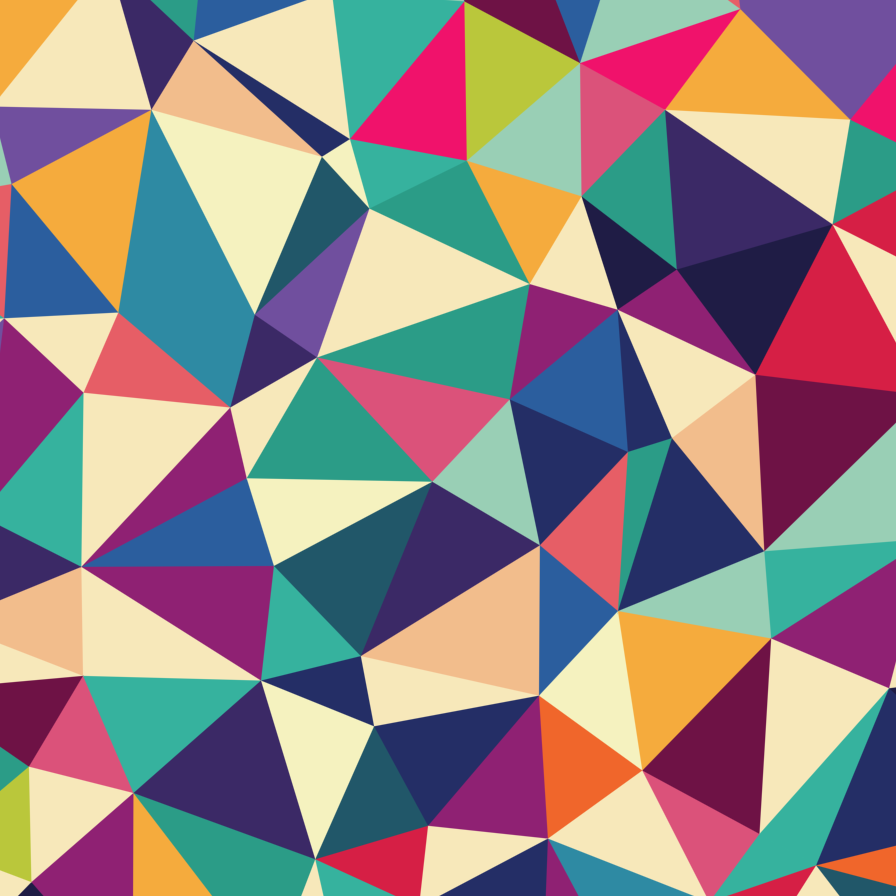
This background is drawn by a WebGL 1 fragment shader. Its source:

```glsl
precision highp float;
// A flat mosaic of irregular triangles in cream, teal, violet, red, orange and
// lime. A turned grid of jittered vertices forms quads; each quad is split along
// its better diagonal, and every triangle takes a tint from a weighted palette.

uniform vec2 u_resolution;

const float CELLS = 7.1;     // quads across the canvas
const float JITTER = 0.84;   // below 1.0 keeps every quad simple
const float TURN = 0.38;     // grid rotation in radians

float hash(vec2 p) {
  vec3 q = fract(p.xyx * vec3(0.1031, 0.1030, 0.0973));
  q += dot(q, q.yzx + 33.33);
  return fract((q.x + q.y) * q.z);
}

float cross2(vec2 a, vec2 b) {
  return a.x * b.y - a.y * b.x;
}

vec2 gridVertex(vec2 id) {
  vec2 offset = vec2(hash(id + 17.3), hash(id + 71.9)) - 0.5;
  return id + JITTER * offset;
}

// Distance to the line a-b, positive on its left side.
float edgeDistance(vec2 p, vec2 a, vec2 b) {
  return cross2(normalize(b - a), p - a);
}

// Smooth coverage of a counter-clockwise triangle.
float triangleMask(vec2 p, vec2 a, vec2 b, vec2 c, float blur) {
  float inside = min(edgeDistance(p, a, b),
                     min(edgeDistance(p, b, c), edgeDistance(p, c, a)));
  return smoothstep(-blur, blur, inside);
}

// True if the diagonal a-c gives the fuller pair of triangles:
// the interior angles at a and c then add up to more than half a turn.
bool splitsAtA(vec2 a, vec2 b, vec2 c, vec2 d) {
  float sinSum = cross2(b - a, d - a) * dot(d - c, b - c)
               + dot(b - a, d - a) * cross2(d - c, b - c);
  return sinSum < 0.0;
}

vec3 pickTint(float t, vec3 a, vec3 b, vec3 c, vec3 d, vec3 e) {
  if (t < 0.2) return a;
  if (t < 0.4) return b;
  if (t < 0.6) return c;
  if (t < 0.8) return d;
  return e;
}

vec3 creamTint(float t) {
  vec3 cream = vec3(0.97, 0.91, 0.73);
  return pickTint(t, cream, cream, cream,
                  vec3(0.96, 0.95, 0.75), vec3(0.60, 0.81, 0.71));
}

// The family selector is split by area share, the tint selector evenly.
vec3 vividTint(float family, float t) {
  if (family < 0.297) // teal and blue
    return pickTint(t, vec3(0.18, 0.54, 0.64), vec3(0.17, 0.61, 0.53),
                    vec3(0.17, 0.37, 0.62), vec3(0.21, 0.70, 0.62),
                    vec3(0.13, 0.34, 0.41));
  if (family < 0.581) // night, navy, indigo, plum and violet
    return pickTint(t, vec3(0.12, 0.11, 0.27), vec3(0.14, 0.18, 0.40),
                    vec3(0.23, 0.16, 0.40), vec3(0.43, 0.07, 0.27),
                    vec3(0.44, 0.31, 0.62));
  if (family < 0.797) // red and pink
    return pickTint(t, vec3(0.84, 0.12, 0.27), vec3(0.94, 0.07, 0.42),
                    vec3(0.86, 0.32, 0.48), vec3(0.90, 0.37, 0.40),
                    vec3(0.56, 0.13, 0.45));
  vec3 amber = vec3(0.96, 0.67, 0.24);
  vec3 peach = vec3(0.95, 0.74, 0.55);
  if (family < 0.932)
    return pickTint(t, amber, peach, vec3(0.94, 0.40, 0.17), amber, peach);
  vec3 lime = vec3(0.73, 0.78, 0.23);
  return pickTint(t, lime, lime, lime,
                  vec3(0.24, 0.72, 0.29), vec3(0.69, 0.71, 0.47));
}

// Every other quad has one cream half, so cream halves never share an edge.
vec3 triangleColor(vec2 id, float side) {
  float creamSide = step(0.5, hash(id + 5.7));
  float tint = hash(id + 41.0 + 23.0 * side);
  if (mod(id.x + id.y, 2.0) < 0.5 && side == creamSide) return creamTint(tint);
  float spread = dot(id, vec2(0.7549, 0.5698)) + 0.5 * side;
  return vividTint(fract(spread + 0.25 * hash(id + 9.1 + side)), tint);
}

// Adds both halves of one quad as colour times coverage, and coverage.
vec4 quadLayer(vec2 p, vec2 id, float blur) {
  vec2 a = gridVertex(id);
  vec2 b = gridVertex(id + vec2(1.0, 0.0));
  vec2 c = gridVertex(id + vec2(1.0, 1.0));
  vec2 d = gridVertex(id + vec2(0.0, 1.0));
  bool atA = splitsAtA(a, b, c, d);
  float first = atA ? triangleMask(p, a, b, c, blur) : triangleMask(p, b, c, d, blur);
  float second = atA ? triangleMask(p, a, c, d, blur) : triangleMask(p, b, d, a, blur);
  return first * vec4(triangleColor(id, 0.0), 1.0)
       + second * vec4(triangleColor(id, 1.0), 1.0);
}

void main() {
  float size = min(u_resolution.x, u_resolution.y);
  vec2 uv = gl_FragCoord.xy / size;
  mat2 turn = mat2(cos(TURN), sin(TURN), -sin(TURN), cos(TURN));
  vec2 p = turn * uv * CELLS + 20.0;
  float blur = 0.8 * CELLS / size;

  vec4 sum = vec4(0.0);
  for (int y = -1; y <= 1; y++)
    for (int x = -1; x <= 1; x++)
      sum += quadLayer(p, floor(p) + vec2(float(x), float(y)), blur);
  gl_FragColor = vec4(sum.rgb / max(sum.a, 0.0001), 1.0);
}
```
